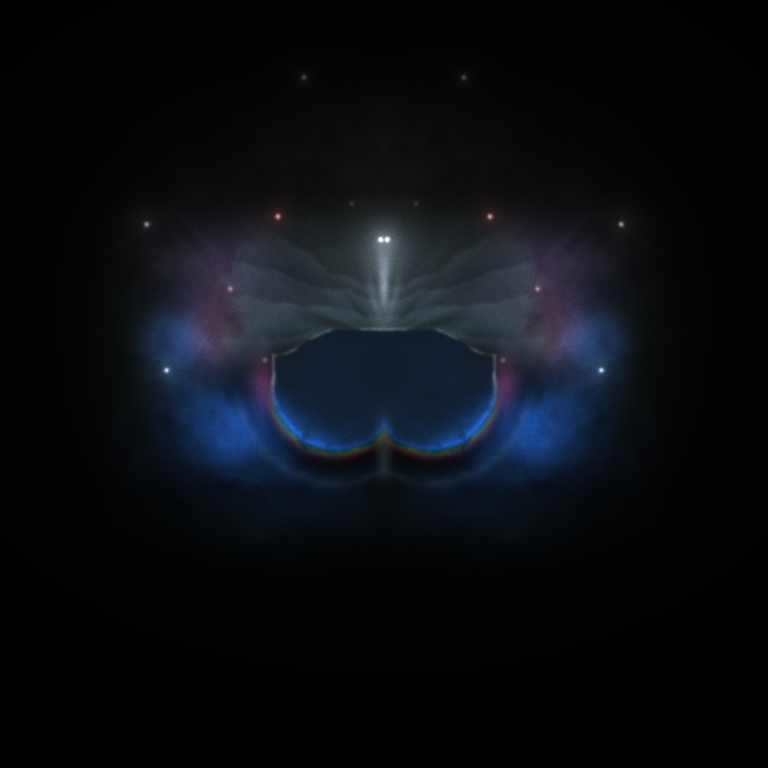
Write a WebGL 2 fragment shader that draws this background.

```glsl
#version 300 es
precision highp float;
// Mirrored deep-space nebula: pale folded wings above a dark blue, glowing cavity.
#define AXIS 0.5
#define LOBE_CENTER vec2(0.062, 0.498)
#define LOBE_RADIUS 0.083
#define CAVITY_WIDTH 0.143
#define CAVITY_TOP 0.570
#define FOLDS 4
#define STARS 8
#define GRAIN 0.10
#define EXPOSURE 1.0

uniform vec2 u_resolution;
out vec4 fragColor;

// position, brightness, warmth
const vec4 stars[STARS] = vec4[STARS](
  vec4(0.004, 0.688, 0.90, 0.1), vec4(0.138, 0.718, 0.65, 0.8),
  vec4(0.309, 0.708, 0.50, 0.2), vec4(0.283, 0.518, 0.65, 0.0),
  vec4(0.104, 0.899, 0.25, 0.3), vec4(0.200, 0.624, 0.40, 0.7),
  vec4(0.155, 0.531, 0.25, 0.7), vec4(0.042, 0.735, 0.14, 1.0));

float hash(vec2 p) {
  vec3 q = fract(vec3(p.xyx) * 0.1031);
  q += dot(q, q.yzx + 33.33);
  return fract((q.x + q.y) * q.z);
}

float noise(vec2 p) {
  vec2 i = floor(p), f = fract(p);
  f = f * f * (3.0 - 2.0 * f);
  return mix(mix(hash(i), hash(i + vec2(1, 0)), f.x),
             mix(hash(i + vec2(0, 1)), hash(i + 1.0), f.x), f.y);
}

float fbm(vec2 p) {
  float sum = 0.0, amp = 0.53;
  for (int i = 0; i < 4; i++) {
    sum += amp * noise(p);
    p = mat2(1.6, 1.2, -1.2, 1.6) * p + 7.3;
    amp *= 0.5;
  }
  return sum;
}

float glow(vec2 p, vec2 center, vec2 radius) {
  vec2 q = (p - center) / radius;
  return exp(-dot(q, q));
}

float bell(float x, float center, float width) {
  float q = (x - center) / width;
  return exp(-q * q);
}

// Broad coloured clouds
vec3 clouds(vec2 p, float coarse, float fine) {
  vec3 c = vec3(0.05, 0.17, 0.38) * glow(p, vec2(0.195, 0.455), vec2(0.075, 0.050));
  c += vec3(0.05, 0.12, 0.27) * glow(p, vec2(0.268, 0.550), vec2(0.042, 0.055));
  c += vec3(0.03, 0.08, 0.17) * glow(p, vec2(0.150, 0.400), vec2(0.120, 0.050));
  c += vec3(0.02, 0.05, 0.07) * glow(p, vec2(0.120, 0.340), vec2(0.130, 0.055));
  c += vec3(0.11, 0.09, 0.15) * glow(p, vec2(0.225, 0.655), vec2(0.075, 0.065));
  c += vec3(0.14, 0.06, 0.08) * glow(p, vec2(0.225, 0.570), vec2(0.035, 0.050));
  c += vec3(0.22, 0.06, 0.12) * glow(p, vec2(0.158, 0.497), vec2(0.017, 0.030));
  c += vec3(0.07, 0.09, 0.11) * glow(p, vec2(0.185, 0.545), vec2(0.055, 0.040));
  c += vec3(0.035, 0.050, 0.045) * glow(p, vec2(0.280, 0.570), vec2(0.085, 0.150));
  c += vec3(0.045, 0.047, 0.044) * glow(p, vec2(0.0, 0.755), vec2(0.180, 0.110));
  return c * (0.15 + 1.1 * coarse + 0.6 * fine);
}

// Pale folds fanning out from the axis
vec3 wings(vec2 p, float coarse, float fine) {
  float inside = smoothstep(0.225, 0.165, p.x + 0.07 * (fine - 0.5));
  inside *= smoothstep(0.520, 0.575, p.y) * smoothstep(0.755, 0.640, p.y + 0.06 * (coarse - 0.5));
  float light = 0.42 + 0.35 * coarse;
  for (int i = 0; i < FOLDS; i++) {
    float k = float(i);
    float edge = mix(0.575 + 0.018 * k, 0.555 + 0.05 * k, smoothstep(0.0, 0.19, p.x));
    float below = edge + 0.035 * (coarse - 0.5) - p.y;
    light += 0.38 * smoothstep(-0.005, 0.005, below) * exp(-max(below, 0.0) * 35.0);
  }
  vec2 ray = p - vec2(0.0, 0.560);
  float streak = noise(vec2(atan(ray.x, ray.y) * 7.0, length(ray) * 14.0));
  streak = mix(0.5, streak, smoothstep(0.01, 0.06, length(ray)));
  light *= 0.72 + 0.55 * streak;
  vec3 c = vec3(0.135, 0.180, 0.205) * light * inside;
  c += vec3(0.20, 0.21, 0.23) * glow(p, vec2(0.0, 0.630), vec2(0.017, 0.055)) * (0.6 + streak);
  return c + vec3(0.10, 0.115, 0.125) * glow(p, vec2(0.0, 0.670), vec2(0.050, 0.045));
}

void main() {
  vec2 uv = gl_FragCoord.xy / u_resolution;
  vec2 p = vec2(abs(uv.x - AXIS), uv.y);
  float coarse = fbm(p * 14.0), fine = fbm(p * 42.0 + coarse * 3.0);
  float jitter = 0.009 * (fine - 0.5);

  // Cavity: a lobe joined to a box, both cut by a drooping top
  float lobe = length(p - LOBE_CENTER) - LOBE_RADIUS + jitter;
  float top = CAVITY_TOP - 0.035 * smoothstep(0.060, 0.145, p.x);
  float box = max(p.x - CAVITY_WIDTH + jitter, LOBE_CENTER.y - p.y);
  float cavity = max(min(lobe, box), p.y - top + 0.5 * jitter);
  float lower = smoothstep(0.510, 0.450, p.y);
  float side = smoothstep(0.0, 0.12, p.x);

  vec3 color = clouds(p, coarse, fine) + wings(p, coarse, fine);
  color *= 1.0 - 0.65 * lower * bell(lobe, 0.021, 0.012) * smoothstep(0.17, 0.08, p.x);
  color += vec3(0.07, 0.09, 0.09) * lower * bell(lobe, 0.044, 0.007) * coarse;

  vec3 hollow = vec3(0.040, 0.085, 0.145) * (0.75 + 0.5 * coarse);
  hollow += vec3(0.05, 0.22, 0.48) * lower * exp(min(lobe, 0.0) * 50.0) * (0.15 + 0.85 * side) * (0.5 + fine);
  color = mix(color, hollow, smoothstep(0.003, -0.003, cavity));

  // Soft spectral lower rim and broken silver upper rim
  vec3 rim = vec3(bell(lobe, 0.008, 0.006), bell(lobe, 0.004, 0.006), bell(lobe, 0.0, 0.007));
  color += rim * vec3(0.21, 0.22, 0.20) * lower * (0.2 + 1.1 * fine);
  float silver = bell(cavity, 0.001, 0.003) * smoothstep(0.25, 0.75, fine);
  color += vec3(0.23, 0.25, 0.26) * (1.0 - lower) * silver;
  color += vec3(0.10, 0.12, 0.12) * glow(p, vec2(0.0, 0.415), vec2(0.010, 0.035));

  // Stars with small halos
  for (int i = 0; i < STARS; i++) {
    vec4 s = stars[i];
    float r = length(p - s.xy);
    vec3 tint = mix(vec3(0.78, 0.88, 0.95), vec3(1.0, 0.38, 0.36), s.w);
    color += s.z * (bell(r, 0.0, 0.0032) * mix(tint, vec3(1), 0.5) + 0.26 * exp(-r * 90.0) * tint);
  }

  // Faint surrounding haze and film grain
  color += vec3(0.024, 0.024, 0.021) * glow(p, vec2(0.0, 0.60), vec2(0.40, 0.30));
  float grain = hash(floor(uv * 512.0)) - 0.5;
  color = color * EXPOSURE * (1.0 + GRAIN * grain) + vec3(0.004);
  fragColor = vec4(color, 1.0);
}
```
